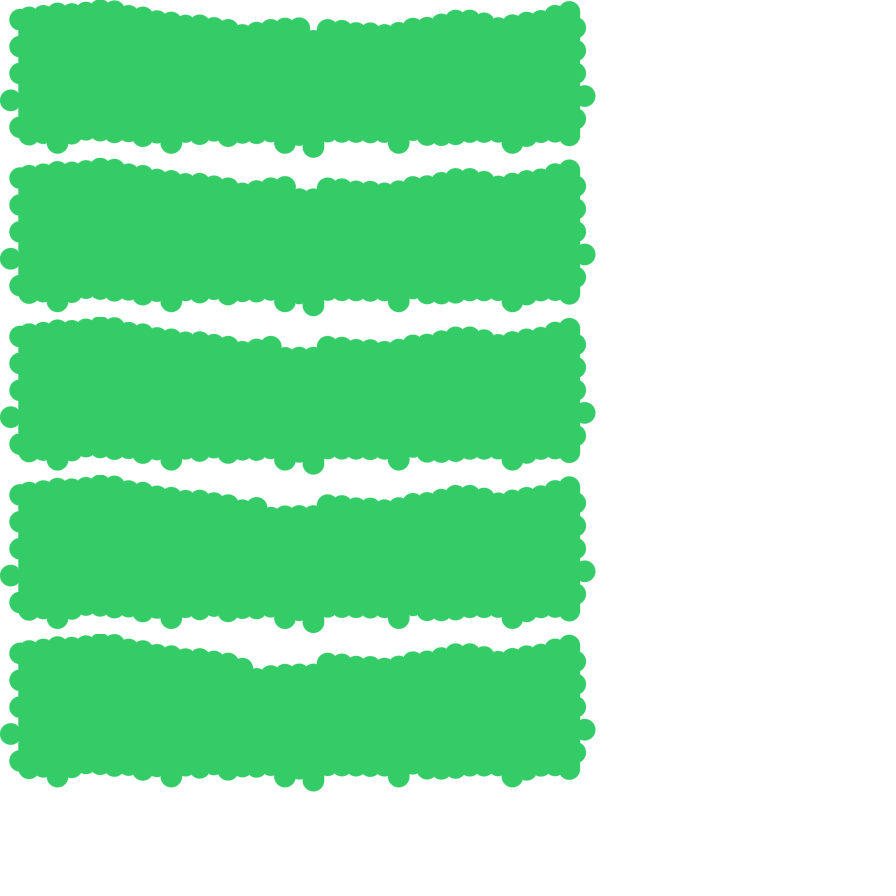
This pattern is drawn by a Shadertoy shader. Its source:

```glsl
// Five stacked green bands with scalloped, hand-brushed edges on white.

const vec3 PAPER = vec3(1.0);
const vec3 GREEN = vec3(0.2, 0.8, 0.4);

const float BANDS = 5.0;
const float PERIOD = 0.1768;        // height of one repeat
const float RADIUS = 0.0121;        // round brush tip
const int COLUMNS = 39;             // vertical strokes per band
const float LEFT = 0.0325;          // first stroke centre
const float RIGHT = 0.6354;         // last stroke centre
const float FLOOR = 0.1485;         // mean lower end of the strokes
const float FLOOR_JITTER = 0.0075;
const float CREST_JITTER = 0.003;
const int DRIP_COLUMN = 20;         // longest stroke
const float DRIP_END = 0.164;
const float LONG_END = 0.1595;      // every eighth stroke hangs lower
const float NOTCH_START = 0.340;    // dent in the upper edge
const float NOTCH_END = 0.350;
const float NOTCH_GROWTH = 0.0145;  // added width per band
const float NOTCH_DEPTH = 0.014;
const int SIDE_TIPS = 5;
const float SIDE_BULGE = 0.0105;

// Smooth undulation of the upper edge, from left to right
const int KNOTS = 16;
const float CREST[KNOTS] = float[KNOTS](
    0.020, 0.015, 0.012, 0.018, 0.026, 0.030, 0.039, 0.033,
    0.033, 0.036, 0.039, 0.031, 0.021, 0.030, 0.025, 0.013);

float hash(float n) {
    return fract(sin(n * 12.9898) * 43758.5453);
}

float crestHeight(float t) {
    float s = t * float(KNOTS - 1);
    int k = min(int(s), KNOTS - 2);
    return mix(CREST[k], CREST[k + 1], smoothstep(0.0, 1.0, s - float(k)));
}

// Distance to a vertical round-ended stroke
float strokeDistance(vec2 p, float x, float top, float bottom) {
    return length(p - vec2(x, clamp(p.y, top, bottom))) - RADIUS;
}

float bandDistance(vec2 p, float band) {
    float d = 1.0;

    // Overlapping strokes form the body and its upper and lower scallops
    for (int i = 0; i < COLUMNS; i++) {
        float id = float(i);
        float t = id / float(COLUMNS - 1);
        float x = mix(LEFT, RIGHT, t);
        float top = crestHeight(t) + CREST_JITTER * (hash(id + 7.0) - 0.5);
        float bottom = FLOOR + FLOOR_JITTER * (hash(id + 61.0) - 0.5);

        if (x > NOTCH_START - NOTCH_GROWTH * band && x < NOTCH_END) top += NOTCH_DEPTH;
        if (i % 8 == 2) bottom = LONG_END;
        if (i == DRIP_COLUMN) bottom = DRIP_END;
        d = min(d, strokeDistance(p, x, top, bottom));
    }

    // Brush tips along both ends, with one bulging outward
    for (int j = 0; j < SIDE_TIPS; j++) {
        float row = float(j);
        float bulge = j == 3 ? SIDE_BULGE : 0.0;
        vec2 leftTip = vec2(0.0225 - bulge, 0.022 + 0.030 * row);
        vec2 rightTip = vec2(0.6420 + bulge, 0.031 + 0.0254 * row);
        d = min(d, min(length(p - leftTip), length(p - rightTip)) - RADIUS);
    }
    return d;
}

void mainImage(out vec4 fragColor, in vec2 fragCoord) {
    vec2 p = fragCoord / iResolution.y;
    p.y = 1.0 - p.y;

    // Repeat downward from the top edge
    float band = floor(p.y / PERIOD);
    p.y -= band * PERIOD;

    float edge = 0.75 / iResolution.y;
    float ink = 1.0 - smoothstep(-edge, edge, bandDistance(p, band));
    ink *= 1.0 - step(BANDS, band);
    fragColor = vec4(mix(PAPER, GREEN, ink), 1.0);
}
```
